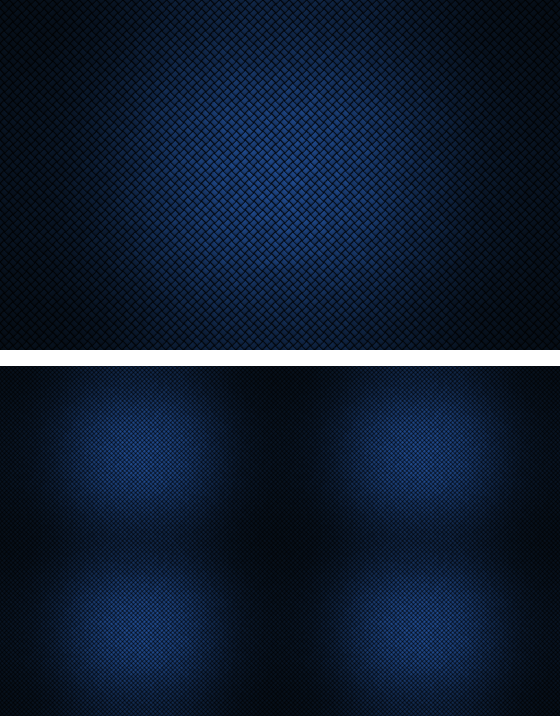
Top, the tile; bottom, the same tile 2 across and 2 down.
Reproduce this pattern procedurally as a Shadertoy shader.

```glsl
// Diagonal plain weave of blue bands under a soft round light, tiling on all sides.
#define REPEATS vec2(64.0, 40.0)          // weave tiles across and down
#define BAND_HALF 0.37                    // half width of a band, in cells
#define GAP_SHADE 0.13                    // brightness of the gaps between bands
#define END_SHADE 0.72                    // brightness where a band dips under
#define GLINT 0.20                        // extra light along the upper edges
#define WEAR 0.07                         // brightness variation between cells
#define LIGHT_RADIUS 0.247                // spread of the light, in canvas widths
#define CENTRE_COLOUR vec3(0.108, 0.255, 0.490)
#define EDGE_COLOUR vec3(0.017, 0.043, 0.070)

const float PI = 3.14159265;

float hash21(vec2 p) {
    vec3 q = fract(vec3(p.xyx) * 0.1031);
    q += dot(q, q.yzx + 33.33);
    return fract((q.x + q.y) * q.z);
}

// Gaussian glow; the rounded triangle wave is level at the canvas edges.
float glow(vec2 st) {
    vec2 angle = PI * (st - 0.5);
    vec2 offset = 0.45 * (sin(angle) - sin(3.0 * angle) / 9.0);
    offset.y *= iResolution.y / iResolution.x;
    return exp(-0.5 * dot(offset, offset) / (LIGHT_RADIUS * LIGHT_RADIUS));
}

// Brightness of the weave at a point measured in tiles.
float weave(vec2 tile, float blur) {
    vec2 diagonal = vec2(tile.x + tile.y, tile.y - tile.x);
    vec2 cell = floor(diagonal);
    vec2 local = diagonal - cell - 0.5;

    // Alternate cells show the rising or the falling band on top.
    bool rising = mod(cell.x + cell.y, 2.0) < 0.5;
    float along = rising ? local.x : local.y;
    float across = rising ? local.y : local.x;

    // Rounded band, darker at its ends, with a lit upper edge.
    float body = 1.0 - 0.6 * across * across;
    body *= mix(1.0, END_SHADE, smoothstep(0.25, 0.5, abs(along)));
    body += GLINT * smoothstep(0.08, BAND_HALF, across);
    body *= 1.0 + 0.12 * (local.x + local.y);

    // Cell numbers wrap with the canvas so that the wear tiles too.
    vec2 id = mod(vec2(cell.x - cell.y, cell.x + cell.y), 2.0 * REPEATS);
    body *= 1.0 + WEAR * (2.0 * hash21(id) - 1.0);

    float gap = smoothstep(BAND_HALF - blur, BAND_HALF + blur, abs(across));
    return mix(body, GAP_SHADE, gap);
}

void mainImage(out vec4 fragColor, in vec2 fragCoord) {
    vec2 st = fragCoord / iResolution.xy;
    vec2 pixel = REPEATS / iResolution.xy;
    float blur = 0.7 * max(pixel.x, pixel.y);

    // Average four samples per pixel to smooth the fine lines.
    float shade = 0.0;
    for (int i = 0; i < 4; i++) {
        vec2 jitter = vec2(i % 2, i / 2) * 0.5 - 0.25;
        shade += 0.25 * weave(st * REPEATS + jitter * pixel, blur);
    }

    vec3 colour = mix(EDGE_COLOUR, CENTRE_COLOUR, glow(st));
    fragColor = vec4(colour * shade, 1.0);
}
```
